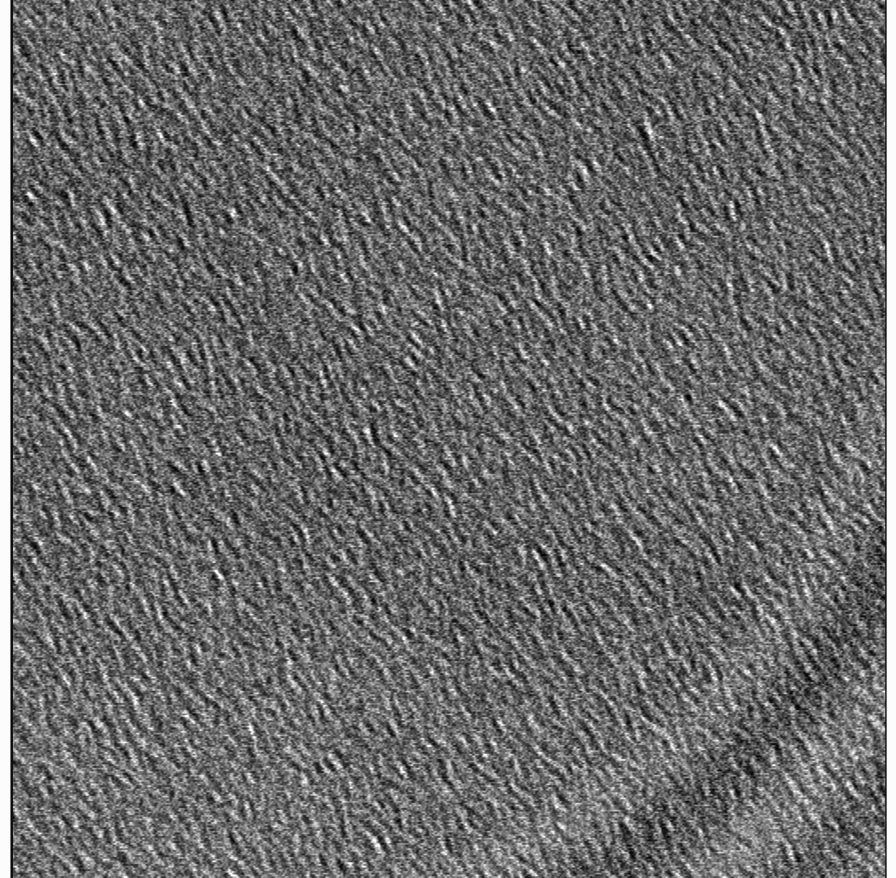
Give the GLSL for this texture, as a Shadertoy shader.

```glsl
// Grey streaky grain with slanted dashes, faint arcs at lower right and pale side margins.
#define MEAN_GREY 0.388
#define STREAK_SIZE vec2(1.4, 1.0)       // in 1/512 of the width
#define STREAK_CONTRAST 0.35
#define DASH_PERIOD 0.0145
#define DASH_SIZE vec2(0.0080, 0.0105)   // across, along
#define DASH_ANGLE 0.55
#define DASH_CONTRAST 0.145
#define ARC_CENTRE vec2(0.182, 0.772)
#define ARC_RADIUS 0.84
#define ARC_PERIOD 0.143
#define ARC_CONTRAST 0.075
#define SHEET_EDGES vec2(0.0117, 0.9895)

const float TAU = 6.28318;
const float DASH_CELL = 0.02;
const int DASHES_PER_CELL = 3;

// Integer hash to the range 0..1
float hash(vec2 cell) {
    uvec2 q = uvec2(ivec2(cell) + 32768);
    uint h = q.x * 73856093u ^ q.y * 19349663u;
    h = (h ^ (h >> 16)) * 73244475u;
    h = (h ^ (h >> 15)) * 83492791u;
    h ^= h >> 16;
    return float(h & 65535u) / 65535.0;
}

float valueNoise(vec2 p) {
    vec2 i = floor(p), f = fract(p);
    f = f * f * (3.0 - 2.0 * f);
    float low = mix(hash(i), hash(i + vec2(1, 0)), f.x);
    float high = mix(hash(i + vec2(0, 1)), hash(i + vec2(1, 1)), f.x);
    return mix(low, high, f.y) - 0.5;
}

// Fine horizontal streaks, one row each; two layers soften the extremes
float streaks(vec2 uv) {
    vec2 p = (uv * 512.0 - 0.5) / STREAK_SIZE;
    return valueNoise(p) + valueNoise(p + vec2(1500.5, 2300.0));
}

// One short rippled dash with its own lean and phase
float dash(vec2 offset, float lean, float phase) {
    float a = DASH_ANGLE + lean;
    vec2 across = vec2(cos(a), sin(a));
    vec2 d = vec2(dot(offset, across), dot(offset, vec2(-across.y, across.x)));
    vec2 e = d / DASH_SIZE;
    return exp(-dot(e, e)) * cos(TAU * (d.x / DASH_PERIOD + phase));
}

// Scattered dashes leaning from upper left to lower right
float dashes(vec2 uv) {
    vec2 p = uv / DASH_CELL;
    vec2 home = floor(p);
    float sum = 0.0;
    for (int y = -1; y <= 1; y++)
    for (int x = -1; x <= 1; x++)
    for (int k = 0; k < DASHES_PER_CELL; k++) {
        vec2 cell = home + vec2(x, y);
        vec2 key = cell + 400.0 * float(k + 1);
        vec2 spot = cell + vec2(hash(key), hash(key + vec2(0, 3000)));
        float lean = 0.8 * (hash(key + vec2(3000, 0)) - 0.5);
        sum += dash((p - spot) * DASH_CELL, lean, hash(key + 5000.0));
    }
    return sum;
}

// Wide light and dark arcs that fade out towards the upper left
float arcs(vec2 uv) {
    float r = length(uv - ARC_CENTRE);
    float fade = smoothstep(ARC_RADIUS - 0.07, ARC_RADIUS + 0.01, r);
    return fade * cos(TAU * (r - ARC_RADIUS) / ARC_PERIOD);
}

// Slow changes of brightness over the whole sheet
float shading(vec2 uv) {
    float clouds = valueNoise(uv * 4.0 + 13.0) + 0.6 * valueNoise(uv * 9.0 + 31.0);
    return 0.035 * clouds + 0.045 * smoothstep(0.38, 0.05, uv.y);
}

// Smooth mask of the span between two upright edges
float span(float x, vec2 edges, float blur) {
    return smoothstep(-blur, blur, x - edges.x) * smoothstep(-blur, blur, edges.y - x);
}

void mainImage(out vec4 fragColor, in vec2 fragCoord) {
    vec2 uv = fragCoord / iResolution.x;
    float blur = 0.5 / iResolution.x;

    // Grain, with the bright tail stretched
    float grain = STREAK_CONTRAST * streaks(uv) + DASH_CONTRAST * dashes(uv);
    grain += 0.5 * grain * grain;
    float grey = MEAN_GREY + grain + ARC_CONTRAST * arcs(uv) + shading(uv);
    grey = clamp(grey, 0.03, 1.0);

    // Dark rims, then pale margins
    grey = mix(0.04, grey, span(uv.x, SHEET_EDGES + vec2(0.0026, -0.0014), blur));
    grey = mix(0.99, grey, span(uv.x, SHEET_EDGES, blur));
    fragColor = vec4(vec3(grey), 1.0);
}
```
